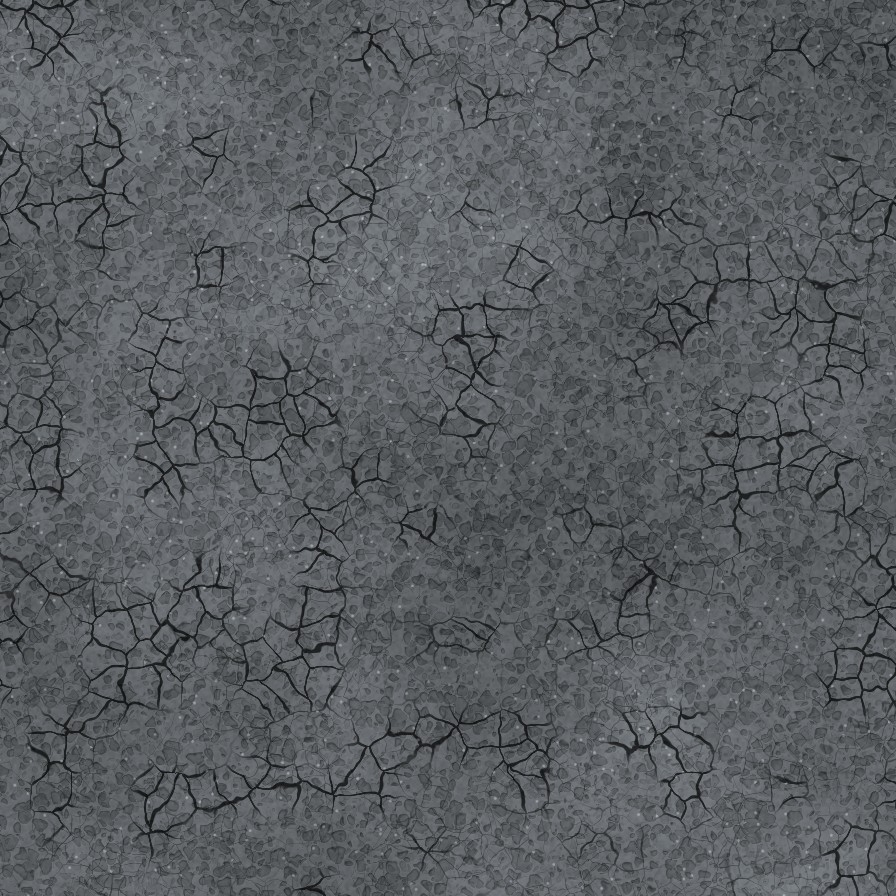
Give the GLSL for this texture, as a WebGL 1 fragment shader.

```glsl
precision highp float;
uniform vec2 u_resolution;

#define CRACK_SCALE 29.0
#define CRACK_WIDTH 0.0008
#define PIT_SCALE 72.0
#define PIT_DEPTH 0.052
#define RIM_SHADE 0.085
#define CLOUD_AMOUNT 0.19
#define GRAIN_AMOUNT 0.075
#define SPECK_SCALE 150.0
#define BASE_TONE 0.425
#define STONE_TINT vec3(0.96, 1.0, 1.035)

vec2 hash2(vec2 p) {
  vec3 q = fract(p.xyx * vec3(0.1031, 0.1030, 0.0973));
  q += dot(q, q.yzx + 33.33);
  return fract((q.xx + q.yz) * q.zy);
}

float noise(vec2 p) {
  vec2 cell = floor(p), f = fract(p);
  f = f * f * (3.0 - 2.0 * f);
  float low = mix(hash2(cell).x, hash2(cell + vec2(1.0, 0.0)).x, f.x);
  float high = mix(hash2(cell + vec2(0.0, 1.0)).x, hash2(cell + 1.0).x, f.x);
  return mix(low, high, f.y);
}

float clouds(vec2 p) {
  float sum = 0.0, weight = 0.5;
  for (int i = 0; i < 4; i++) {
    sum += weight * noise(p);
    p = p * 2.1 + 17.3;
    weight *= 0.5;
  }
  return sum / 0.9375;
}

vec2 warp(vec2 p) {
  return vec2(noise(p), noise(p + 57.7)) - 0.5;
}

// xy: vector to the nearest point, z: distance to the cell edge, w: cell id
vec4 cellular(vec2 p) {
  vec2 cell = floor(p), nearest = vec2(4.0), second = vec2(4.0);
  float id = 0.0;
  for (int y = -1; y <= 1; y++) {
    for (int x = -1; x <= 1; x++) {
      vec2 neighbour = cell + vec2(float(x), float(y));
      vec2 offset = neighbour + hash2(neighbour) - p;
      if (dot(offset, offset) < dot(nearest, nearest)) {
        second = nearest;
        nearest = offset;
        id = hash2(neighbour + 91.0).y;
      } else if (dot(offset, offset) < dot(second, second)) {
        second = offset;
      }
    }
  }
  float edge = dot(0.5 * (nearest + second), normalize(second - nearest));
  return vec4(nearest, edge, id);
}

// Tone change of shallow pits: sunken floor, dark rim, faint lit lip
float pits(vec2 p, float scale, float spread, float pixel) {
  vec4 c = cellular(p * scale);
  float radius = mix(0.08, 0.6, c.w) + spread;
  float depth = radius - length(c.xy);
  float soft = 0.6 * pixel * scale;
  float inside = smoothstep(-soft, soft, depth);
  float rim = inside * (1.0 - smoothstep(0.04, 0.22, depth));
  float facing = dot(normalize(c.xy + 0.0001), vec2(0.5, -0.85));
  float lip = (1.0 - inside) * smoothstep(-0.2, 0.0, depth);
  return -PIT_DEPTH * inside - RIM_SHADE * rim * (0.7 + 0.4 * facing)
    + 0.025 * lip * max(-facing, 0.0);
}

float cracks(vec2 p, float scale, float width, float pixel) {
  float d = cellular(p * scale).z / scale;
  return 1.0 - smoothstep(width - 0.4 * pixel, width + 0.7 * pixel, d);
}

void main() {
  float pixel = 1.0 / min(u_resolution.x, u_resolution.y);
  vec2 p = gl_FragCoord.xy * pixel;

  // Broad mottling and fine grain
  float cloud = clouds(p * 5.5 + 3.0) - 0.5;
  float tone = BASE_TONE + CLOUD_AMOUNT * cloud;
  tone += GRAIN_AMOUNT * (0.6 * noise(p * 235.0) + 0.4 * noise(p * 410.0) - 0.5);

  // Ragged pits in two sizes
  vec2 ragged = p + 0.008 * warp(p * 115.0);
  float spread = 0.35 * (noise(p * 24.0) - 0.5);
  tone += pits(ragged, PIT_SCALE, spread, pixel);
  tone += 0.55 * pits(ragged + 5.3, PIT_SCALE * 1.6, -0.12 - spread, pixel);

  // Broken cracks, wide ones darker than the hairlines
  vec2 bent = p + 0.014 * warp(p * 42.0) + 0.004 * warp(p * 130.0);
  float open = smoothstep(0.42, 0.75, noise(p * 17.0 + 8.0));
  float hair = smoothstep(0.4, 0.7, noise(p * 31.0 + 40.0));
  float wide = cracks(bent, CRACK_SCALE, CRACK_WIDTH * (0.5 + open), pixel);
  float fine = cracks(bent + 2.7, CRACK_SCALE * 1.7, CRACK_WIDTH * 0.4, pixel);
  tone *= 1.0 - wide * (0.15 + 0.55 * open);
  tone *= 1.0 - 0.3 * fine * hair;

  // Pale mineral specks, gathered in the lighter areas
  vec4 speck = cellular(p * SPECK_SCALE + 11.0);
  float chosen = step(0.975 - 0.12 * max(cloud, 0.0), speck.w);
  float dotShape = 1.0 - smoothstep(0.08, 0.38, length(speck.xy));
  tone += 0.2 * chosen * dotShape;

  gl_FragColor = vec4(clamp(tone, 0.0, 1.0) * STONE_TINT, 1.0);
}
```
